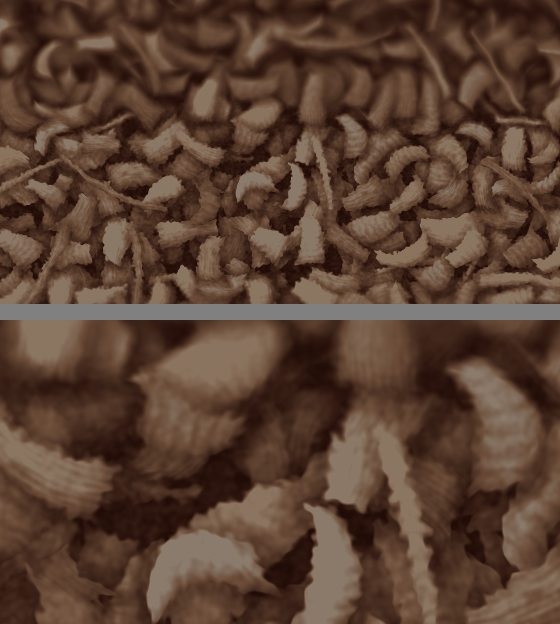
Top: the whole. Bottom: its middle third, enlarged.
This texture is drawn by a WebGL 1 fragment shader. Its source:

```glsl
precision highp float;
// A heap of curled wood shavings under soft light with a shallow focus.
// Layers of jittered, bent and tapered chips are stacked from below; each one
// shades the layers beneath, and its edges soften away from the focal band.
uniform vec2 u_resolution;

const int LAYERS = 9;
const vec2 LIGHT_DIR = vec2(-0.4, 0.92);
const vec3 GAP_BROWN = vec3(0.13, 0.045, 0.025);
const vec3 WOOD_TAN = vec3(0.42, 0.30, 0.22);
const vec3 PALE_WARM = vec3(0.53, 0.43, 0.34);
const vec3 PALE_PINK = vec3(0.53, 0.46, 0.40);

vec2 hash2(vec2 p) {
  vec2 k = vec2(dot(p, vec2(127.1, 311.7)), dot(p, vec2(269.5, 183.3)));
  return fract(sin(k) * 43758.55);
}

float gradientCorner(vec2 cell, vec2 f, vec2 corner) {
  return dot(hash2(cell + corner) * 2.0 - 1.0, f - corner);
}

float gradientNoise(vec2 p) {
  vec2 cell = floor(p);
  vec2 f = fract(p);
  vec2 w = f * f * f * (f * (f * 6.0 - 15.0) + 10.0);
  float low = mix(gradientCorner(cell, f, vec2(0.0)),
                  gradientCorner(cell, f, vec2(1.0, 0.0)), w.x);
  float high = mix(gradientCorner(cell, f, vec2(0.0, 1.0)),
                   gradientCorner(cell, f, vec2(1.0)), w.x);
  return mix(low, high, w.y);
}

float boxDistance(vec2 p, vec2 halfSize) {
  vec2 d = abs(p) - halfSize;
  return length(max(d, 0.0)) + min(max(d.x, d.y), 0.0);
}

// Edge softness in canvas heights: sharp in a band below the middle.
float focusBlur(float y) {
  return 0.0035 + 0.022 * smoothstep(0.38, 1.0, y) + 0.007 * smoothstep(0.14, 0.0, y);
}

// Brightness of the wood at q, with curl ridges across and fibres along.
float chipTone(vec2 q, vec2 halfSize, vec2 axis, vec2 rnd, float sharp) {
  vec2 uv = clamp(q / halfSize, -1.0, 1.0);
  float across = uv.y * dot(vec2(-axis.y, axis.x), LIGHT_DIR);
  float along = uv.x * dot(axis, LIGHT_DIR);
  float shade = 1.0 + 0.26 * across + 0.14 * along - 0.2 * uv.y * uv.y;
  shade -= 0.25 * smoothstep(0.6, 1.0, uv.x + 0.2 * uv.y * uv.y);
  float wobble = gradientNoise(q * 45.0 + rnd * 40.0);
  float ridges = sin(q.x * 310.0 + 2.5 * uv.y * uv.y + 4.0 * wobble);
  float fibres = gradientNoise(q * vec2(28.0, 150.0) + rnd * 70.0);
  float detail = mix(0.06 * ridges, 0.28 * fibres, step(0.4, rnd.x));
  return mix(0.75, 1.25, rnd.y) * shade + sharp * detail + 0.12 * wobble;
}

// Adds one layer of chips to the surface, held as (tone, pinkness).
vec2 addChips(vec2 surface, vec2 p, float cellSize, float slender,
              float seed, float depth, float blur, float sharp) {
  vec2 home = floor(p / cellSize);
  for (int j = -1; j <= 1; j++) {
    for (int i = -1; i <= 1; i++) {
      vec2 id = home + vec2(float(i), float(j));
      vec2 place = hash2(id + seed * 17.3);
      vec2 form = hash2(id + seed * 31.7 + 5.2);
      vec2 offset = p - (id + 0.5 + 0.6 * (place - 0.5)) * cellSize;
      float angle = 6.2832 * form.x;
      vec2 axis = vec2(cos(angle), sin(angle));
      vec2 q = vec2(dot(offset, axis), dot(offset, vec2(-axis.y, axis.x)));

      vec2 wide = vec2(mix(0.36, 0.6, form.y), mix(0.14, 0.27, place.x));
      vec2 thin = vec2(mix(0.4, 0.75, form.y), mix(0.03, 0.06, place.x));
      vec2 halfSize = cellSize * mix(wide, thin, slender);
      q.y += (place.y - 0.5) * mix(1.1, 0.5, slender) * q.x * q.x / halfSize.x;
      halfSize.y *= 1.0 + 0.35 * clamp(q.x / halfSize.x, -1.0, 1.0);

      float d = boxDistance(q, halfSize * 0.85) - 0.15 * halfSize.y;
      float present = step(0.45 * slender, fract(form.x * 7.3 + place.y));
      if (present > 0.5 && d < 0.05 + blur) {
        d += 0.014 * sharp * gradientNoise(q * 75.0 + place * 30.0);
        float below = clamp(-dot(offset, LIGHT_DIR) / cellSize * 2.0, -1.0, 1.0);
        float shadow = smoothstep(0.036 + blur, -0.004, d);
        surface.x *= 1.0 - shadow * mix(0.42 + 0.24 * below, 0.3, slender);
        float tone = depth * chipTone(q, halfSize, axis, fract(form * 13.7 + place), sharp);
        surface = mix(surface, vec2(tone, place.y), smoothstep(blur, -blur, d));
      }
    }
  }
  return surface;
}

vec3 woodColour(float tone, float pinkness) {
  vec3 pale = mix(PALE_WARM, PALE_PINK, pinkness);
  vec3 colour = mix(GAP_BROWN, WOOD_TAN, clamp(tone / 0.72, 0.0, 1.0));
  return mix(colour, pale, clamp((tone - 0.72) / 0.28, 0.0, 1.15));
}

void main() {
  vec2 p = gl_FragCoord.xy / u_resolution.y;
  float blur = focusBlur(p.y);
  float sharp = smoothstep(0.018, 0.004, blur);

  // Warp the heap so that no chip keeps a straight outline.
  vec2 warp = vec2(gradientNoise(p * 13.0), gradientNoise(p * 13.0 + 41.0));
  vec2 heap = p + 0.016 * warp;

  vec2 surface = vec2(0.15, 0.5);
  for (int i = 0; i < LAYERS; i++) {
    float layer = float(i);
    float slender = step(1.5, mod(layer, 3.0));
    float size = mix(0.14, 0.22, fract(layer * 0.618)) + 0.1 * slender;
    float depth = mix(0.65, 1.0, layer / float(LAYERS - 1));
    surface = addChips(surface, heap + layer * 3.71, size, slender, layer, depth, blur, sharp);
  }

  // Fine crumbs in focus, broad hollows, and a dimmer far right corner.
  float crumbs = gradientNoise(p * 62.0) + 0.7 * gradientNoise(p * 125.0 + 9.0);
  float hollow = smoothstep(0.05, 0.5, gradientNoise(p * 2.6 + 7.0));
  float farCorner = smoothstep(0.55, 1.0, p.y) * smoothstep(0.7, 1.6, p.x);
  float tone = surface.x + 0.16 * sharp * crumbs;
  tone *= (1.0 - 0.35 * hollow) * (1.0 - 0.3 * farCorner);
  gl_FragColor = vec4(woodColour(tone, surface.y), 1.0);
}
```
